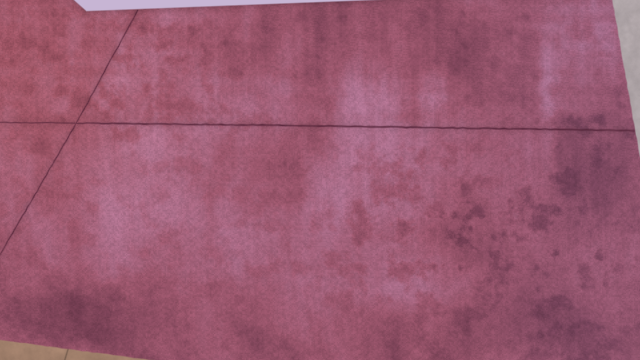
Write a Shadertoy shader that draws this texture.

```glsl
// Worn plush rose carpet with two dark seams, bordered by pale floor and a white panel

const vec3 PILE_DARK  = vec3(0.45, 0.24, 0.32);
const vec3 PILE_MID   = vec3(0.605, 0.335, 0.42);
const vec3 PILE_LIGHT = vec3(0.69, 0.455, 0.575);
const vec3 SEAM_COLOR = vec3(0.33, 0.14, 0.22);
const vec3 STONE      = vec3(0.68, 0.64, 0.65);
const vec3 SAND       = vec3(0.63, 0.50, 0.42);
const vec3 PANEL      = vec3(0.78, 0.71, 0.83);

float hash(vec2 p) {
    return fract(sin(dot(p, vec2(127.1, 311.7))) * 43758.545);
}

float noise(vec2 p) {
    vec2 i = floor(p), f = fract(p);
    f = f * f * (3.0 - 2.0 * f);
    return mix(mix(hash(i), hash(i + vec2(1, 0)), f.x),
               mix(hash(i + vec2(0, 1)), hash(i + vec2(1, 1)), f.x), f.y);
}

float fbm(vec2 p) {
    float sum = 0.0, amp = 0.5;
    for (int i = 0; i < 5; i++) {
        sum += amp * noise(p);
        p = mat2(1.6, 1.2, -1.2, 1.6) * p + 7.3;
        amp *= 0.55;
    }
    return sum / 1.055;
}

// Soft elliptical patch
float patchAt(vec2 p, vec2 center, vec2 radius) {
    vec2 q = (p - center) / radius;
    return exp(-dot(q, q));
}

float segmentDist(vec2 p, vec2 a, vec2 b) {
    vec2 ab = b - a;
    return length(p - a - ab * clamp(dot(p - a, ab) / dot(ab, ab), 0.0, 1.0));
}

// Signed distance to the line a-b, positive on its left
float sideOf(vec2 p, vec2 a, vec2 b) {
    vec2 d = normalize(b - a);
    return d.x * (p.y - a.y) - d.y * (p.x - a.x);
}

float cover(float d, float blur) {
    return smoothstep(-blur, blur, d);
}

// Brushed lightness of the pile: 0 dark, 0.5 middle, 1 light
float pileTone(vec2 p) {
    vec2 w = p + 0.16 * (vec2(fbm(p * 6.0), fbm(p * 6.0 + 31.0)) - 0.5);
    float upper = smoothstep(0.45, 0.8, p.y);
    float t = 0.64 + 0.62 * (fbm(w * vec2(5.5, 4.5) + 3.0) - 0.5);

    // Brush strokes that run down the upper half
    float stroke = noise(vec2(p.x * 17.0 - p.y * 2.0, p.y * 2.5)) - 0.5;
    float fineStroke = noise(vec2(p.x * 60.0, p.y * 9.0)) - 0.5;
    float crossStroke = noise(vec2(p.x * 6.0, p.y * 40.0)) - 0.5;
    t += (0.06 + 0.12 * upper) * stroke + (0.07 + 0.06 * upper) * fineStroke;
    t += 0.12 * upper * crossStroke;

    // Broad worn and shaded regions
    t -= 0.34 * patchAt(w, vec2(0.88, 0.92), vec2(0.30, 0.15));
    t -= 0.28 * patchAt(w, vec2(1.38, 0.85), vec2(0.28, 0.22));
    t -= 0.36 * patchAt(w, vec2(1.62, 0.52), vec2(0.13, 0.18));
    t -= 0.30 * patchAt(w, vec2(1.23, 0.36), vec2(0.20, 0.13));
    t -= 0.36 * patchAt(w, vec2(1.54, 0.10), vec2(0.25, 0.13));
    t -= 0.34 * patchAt(w, vec2(0.16, 0.11), vec2(0.24, 0.08));
    t -= 0.28 * patchAt(w, vec2(0.80, 0.03), vec2(0.40, 0.09));
    t -= 0.18 * patchAt(w, vec2(0.76, 0.55), vec2(0.16, 0.13));
    t += 0.24 * patchAt(w, vec2(1.19, 0.19), vec2(0.14, 0.13));
    t += 0.12 * patchAt(w, vec2(0.42, 0.38), vec2(0.36, 0.20));
    t += 0.20 * patchAt(p, vec2(0.98 + 0.1 * (p.y - 0.7), 0.66), vec2(0.06, 0.24));
    t += 0.32 * patchAt(p, vec2(1.52, 0.74), vec2(0.022, 0.16));

    // Small feathery smudges, densest in a few worn zones
    float smudge = smoothstep(0.46, 0.78, fbm(p * 24.0 + 5.0));
    float zone = 0.45 + patchAt(w, vec2(1.2, 0.35), vec2(0.25, 0.2))
               + 0.6 * patchAt(w, vec2(0.35, 0.8), vec2(0.3, 0.2))
               + 0.6 * patchAt(w, vec2(1.6, 0.4), vec2(0.2, 0.4));
    return t - 0.26 * smudge * zone;
}

vec3 pileColor(vec2 p) {
    float t = pileTone(p);
    vec3 c = mix(PILE_DARK, PILE_MID, smoothstep(0.05, 0.55, t));
    c = mix(c, PILE_LIGHT, smoothstep(0.42, 0.98, t));
    // Warm light at upper left, cool light at right
    c += vec3(0.025, 0.0, -0.025) * patchAt(p, vec2(0.05, 0.8), vec2(0.5, 0.4));
    c += vec3(-0.012, 0.008, 0.02) * smoothstep(1.15, 1.7, p.x);
    float grain = noise(p * 270.0) + 0.8 * noise(p * 130.0 + 9.0) - 0.9;
    return c * (1.0 + 0.105 * grain);
}

void mainImage(out vec4 fragColor, in vec2 fragCoord) {
    vec2 p = fragCoord / iResolution.y;
    float blur = max(0.003, 0.8 / iResolution.y);
    vec3 color = pileColor(p);

    // Seams pressed into the pile, partly covered by tufts
    vec2 s = p + 0.0022 * (vec2(noise(p * 70.0), noise(p * 70.0 + 17.0)) - 0.5);
    vec2 bend = vec2(0.764, 0.652);
    float across = min(segmentDist(s, vec2(-0.1, 0.661), bend), segmentDist(s, bend, vec2(1.76, 0.637)));
    float slanted = min(segmentDist(s, vec2(0.382, 0.97), vec2(0.213, 0.66)),
                        segmentDist(s, vec2(0.213, 0.66), vec2(-0.02, 0.257)));
    float seam = min(across + 0.0012 * smoothstep(0.35, 0.1, p.x), slanted + 0.0008);
    float tufts = 0.6 + 0.35 * noise(p * 55.0 + 3.0);
    color *= 1.0 - 0.10 * exp(-seam / 0.008);
    color = mix(color, SEAM_COLOR, tufts * cover(0.0022 - seam, blur));

    // Floor beyond the carpet edges
    float mottle = 0.9 + 0.2 * fbm(p * 35.0);
    float right = sideOf(s, vec2(1.778, 0.56), vec2(1.701, 1.0));
    float bottom = sideOf(s, vec2(0.417, 0.0), vec2(0.0, 0.056));
    color = mix(color, STONE * mottle, cover(-right, blur));
    float joint = cover(0.002 - abs(p.x - 0.18 - 0.3 * p.y), blur);
    color = mix(color, SAND * mottle * (1.0 - 0.25 * joint), cover(bottom, blur));

    // White panel with a soft shadow
    float low = sideOf(p, vec2(0.24, 0.969), vec2(1.04, 1.0));
    float left = -sideOf(p, vec2(0.24, 0.969), vec2(0.205, 1.0));
    float panel = min(low, left);
    color *= 1.0 - 0.18 * exp(-max(-panel, 0.0) / 0.008);
    color = mix(color, PANEL, cover(panel, blur));

    fragColor = vec4(color, 1.0);
}
```
